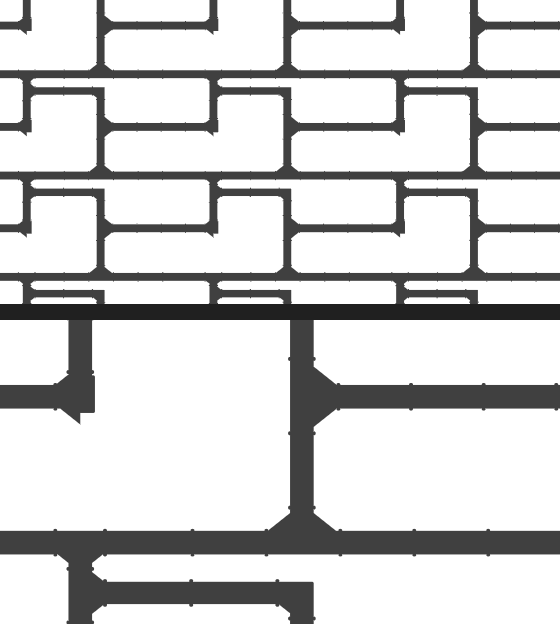
Top, the full canvas; bottom, a detail of the centre.
A Shadertoy shader for this pattern:

```glsl
const vec2 TILE = vec2(256.0, 139.0);

// Offset from a centre, wrapped to the nearest repeat
vec2 wrapped(vec2 p, vec2 centre) {
    vec2 q = p - centre;
    return q - TILE * round(q / TILE);
}

float box(vec2 p, vec2 centre, vec2 halfSize) {
    vec2 d = abs(wrapped(p, centre)) - halfSize + 0.8;
    return length(max(d, 0.0)) + min(max(d.x, d.y), 0.0) - 0.8;
}

// Slanted brace at a joint, kept only on the sides named by dir
float gusset(vec2 p, vec2 joint, vec2 dir, float reach) {
    vec2 q = wrapped(p, joint);
    vec2 cut = mix(vec2(-99.0), -q * dir, abs(dir));
    return max(dot(abs(q), vec2(0.62, 0.78)) - reach, max(cut.x, cut.y));
}

// Evenly spaced thin collars that stick out past both sides of a pipe
float collars(vec2 p, vec2 first, vec2 spacing, int count) {
    vec2 along = normalize(spacing);
    vec2 halfSize = mix(vec2(6.3), vec2(0.9), along);
    float d = 1e3;
    for (int i = 0; i < count; i++)
        d = min(d, box(p, first + spacing * float(i), halfSize));
    return d;
}

float pipes(vec2 p) {
    float d = box(p, vec2(128.0, 0.0), vec2(130.0, 5.4));
    d = min(d, box(p, vec2(215.0, 72.3), vec2(78.0, 5.4)));
    d = min(d, box(p, vec2(90.2, 23.0), vec2(53.2, 5.1)));
    d = min(d, box(p, vec2(138.0, 78.5), vec2(5.4, 60.6)));
    d = min(d, box(p, vec2(36.7, 37.0), vec2(5.4, 40.0)));
    return min(d, box(p, vec2(37.4, 71.1), vec2(6.0, 8.6)));
}

float joints(vec2 p) {
    float d = gusset(p, vec2(138.0, 72.3), vec2(1, 0), 14.1);
    d = min(d, gusset(p, vec2(138.0, 0.0), vec2(0, -1), 13.9));
    d = min(d, gusset(p, vec2(36.7, 0.0), vec2(0, 1), 10.6));
    d = min(d, gusset(p, vec2(36.7, 23.0), vec2(1, 0), 10.8));
    d = min(d, gusset(p, vec2(138.0, 23.0), vec2(-1, 1), 10.6));
    d = min(d, gusset(p, vec2(36.7, 72.3), vec2(-1, -1), 11.3));
    return min(d, gusset(p, vec2(36.7, 72.3), vec2(-1, 1), 9.9));
}

float fittings(vec2 p) {
    // Level runs
    float d = collars(p, vec2(25.3, 0.0), vec2(22.7, 0), 2);
    d = min(d, collars(p, vec2(88.0, 0.0), vec2(33.8, 0), 5));
    d = min(d, collars(p, vec2(154.7, 72.3), vec2(33.2, 0), 4));
    d = min(d, collars(p, vec2(25.3, 72.3), vec2(1, 0), 1));
    d = min(d, collars(p, vec2(48.0, 23.0), vec2(39.4, 0), 3));
    // Upright runs
    d = min(d, collars(p, vec2(138.0, 55.0), vec2(0, 34), 3));
    d = min(d, collars(p, vec2(138.0, 34.7), vec2(0, 1), 1));
    return min(d, collars(p, vec2(36.7, 12.0), vec2(0, 24.5), 3));
}

void mainImage(out vec4 fragColor, in vec2 fragCoord) {
    // Three repeats each way, y running downward from the long pipe
    vec2 uv = fragCoord / iResolution.xy;
    vec2 p = vec2(uv.x, 1.0 - uv.y) * 3.0 * TILE - vec2(0.0, 101.8);
    float pixel = 3.0 * TILE.x / iResolution.x;

    float d = min(min(pipes(p), joints(p)), fittings(p));
    float ink = clamp(0.5 - d / pixel, 0.0, 1.0);
    fragColor = vec4(mix(vec3(1.0), vec3(0.25), ink), 1.0);
}
```
